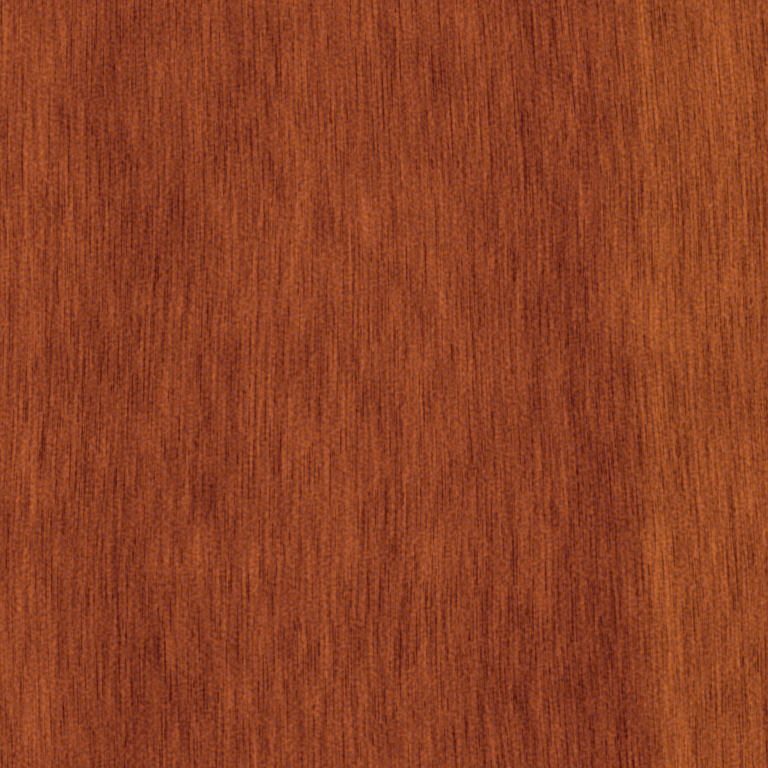
A Shadertoy shader for this texture:

```glsl
// Reddish brown wood veneer with upright grain: broad soft bands, crisp fibres
// and a granular surface from stretched gradient noise, with thin dark pores
// laid out in jittered columns and a few scattered flecks.

vec2 hash2(vec2 p) {
    vec3 q = fract(p.xyx * vec3(0.1031, 0.1030, 0.0973));
    q += dot(q, q.yzx + 33.33);
    return fract((q.xx + q.yz) * q.zy);
}

float cornerSlope(vec2 cell, vec2 offset) {
    float angle = 6.2832 * hash2(cell).x;
    return dot(vec2(cos(angle), sin(angle)), offset);
}

float gradientNoise(vec2 p) {
    vec2 i = floor(p), f = p - i;
    vec2 u = f * f * f * (f * (f * 6.0 - 15.0) + 10.0);
    vec2 e = vec2(0.0, 1.0);
    return mix(mix(cornerSlope(i, f), cornerSlope(i + e.yx, f - e.yx), u.x),
               mix(cornerSlope(i + e, f - e), cornerSlope(i + 1.0, f - 1.0), u.x), u.y);
}

// Soft bump of height one around a centre line
float ridge(float x, float centre, float width) {
    float d = (x - centre) / width;
    return exp(-d * d);
}

// Thin tapered dashes, one at most per cell; columns slide against each other
float pores(vec2 p, vec2 cellSize, float share, float seed) {
    float column = floor(p.x / cellSize.x);
    float y = p.y / cellSize.y + 7.0 * hash2(vec2(column, seed)).x;
    vec2 id = vec2(column, floor(y) + seed);
    vec2 pick = hash2(id + 51.0), shape = hash2(id + 97.0);
    float along = abs(fract(y) - 0.5) / mix(0.25, 0.5, shape.x);
    float across = abs(p.x - (column + mix(0.3, 0.7, pick.y)) * cellSize.x);
    float halfWidth = 0.0011 * sqrt(max(0.0, 1.0 - along * along));
    float soft = 0.5 / iResolution.y;
    float line = 1.0 - smoothstep(halfWidth - soft, halfWidth + soft, across);
    return line * step(pick.x, share) * mix(0.4, 1.0, shape.y) * smoothstep(1.0, 0.8, along);
}

void mainImage(out vec4 fragColor, in vec2 fragCoord) {
    vec2 uv = fragCoord / iResolution.y;

    // Grain coordinates: a gentle wander, and a lean towards the right side
    vec2 grain = uv;
    grain.x += 0.018 * gradientNoise(uv * vec2(3.0, 2.2) + 4.0);
    grain.x += 0.05 * (uv.y - 0.5) * smoothstep(0.35, 0.85, uv.x);

    // Broad bands with ragged borders
    float x = grain.x + 0.05 * gradientNoise(grain * vec2(14.0, 2.0) + 9.0);
    float golden = smoothstep(0.78, 0.86, x);
    float tone = 0.57 + 0.06 * ridge(x, 0.03, 0.05) - 0.11 * ridge(x, 0.17, 0.08)
               + 0.05 * ridge(x, 0.47, 0.14) - 0.11 * ridge(x, 0.74, 0.08)
               + 0.12 * golden + 0.17 * ridge(x, 0.855, 0.016);
    tone -= 0.06 * smoothstep(0.55, 0.0, uv.y) * (1.0 - golden);
    tone += 0.15 * gradientNoise(uv * vec2(9.0, 5.0) + 20.0);
    tone += 0.09 * gradientNoise(uv * vec2(28.0, 17.0) + 31.0);

    // Fibres, from wide streaks to hair lines
    tone += 0.16 * gradientNoise(grain * vec2(38.0, 1.8) + 40.0);
    tone += 0.18 * gradientNoise(grain * vec2(95.0, 5.0) + 50.0);
    tone += 0.36 * gradientNoise(grain * vec2(173.0, 9.0) + 60.0);
    tone += 0.42 * gradientNoise(grain * vec2(251.0, 16.0) + 65.0);

    // Granular surface, turned so that its lattice does not show
    mat2 turn = mat2(0.81, 0.59, -0.59, 0.81);
    tone += 0.42 * gradientNoise(turn * grain * 237.0 + 70.0);
    tone += 0.34 * gradientNoise(turn * grain.yx * 171.0 + 75.0);

    // Flecks, some light and some dark, broken up by the fibres
    for (float i = 0.0; i < 12.0; i++) {
        vec2 centre = hash2(vec2(i, 13.0)), kind = hash2(vec2(i, 29.0));
        vec2 d = (uv - centre) / mix(vec2(0.012, 0.016), vec2(0.022, 0.04), kind.y);
        float ragged = 0.7 + gradientNoise(grain * vec2(90.0, 14.0) + i);
        tone += mix(-0.16, 0.2, step(0.45, kind.x)) * ragged * exp(-dot(d, d));
    }

    // Pores: long ones everywhere, short ones mostly to the right
    float density = 0.5 + 0.4 * gradientNoise(uv * vec2(6.0, 3.0) + 80.0);
    float dark = pores(grain, vec2(0.0067, 0.085), density, 3.0);
    dark = max(dark, pores(grain + 0.003, vec2(0.0079, 0.045), 0.8 * density, 211.0));
    float shortShare = mix(0.2, 0.55, smoothstep(0.55, 0.75, uv.x));
    dark = max(dark, pores(grain, vec2(0.0073, 0.022), shortShare, 419.0));
    tone -= 0.44 * dark;

    // Tone to colour, with a little drift between red, orange and dull brown
    vec3 color = mix(vec3(0.43, 0.165, 0.1), vec3(0.685, 0.345, 0.18), tone);
    float dullness = gradientNoise(turn * grain * vec2(190.0, 150.0) + 90.0);
    color += vec3(-0.008, 0.016, 0.085) * dullness;
    color += vec3(0.0, 0.01, -0.008) * (golden - 0.2);
    fragColor = vec4(clamp(color, 0.0, 1.0), 1.0);
}
```
